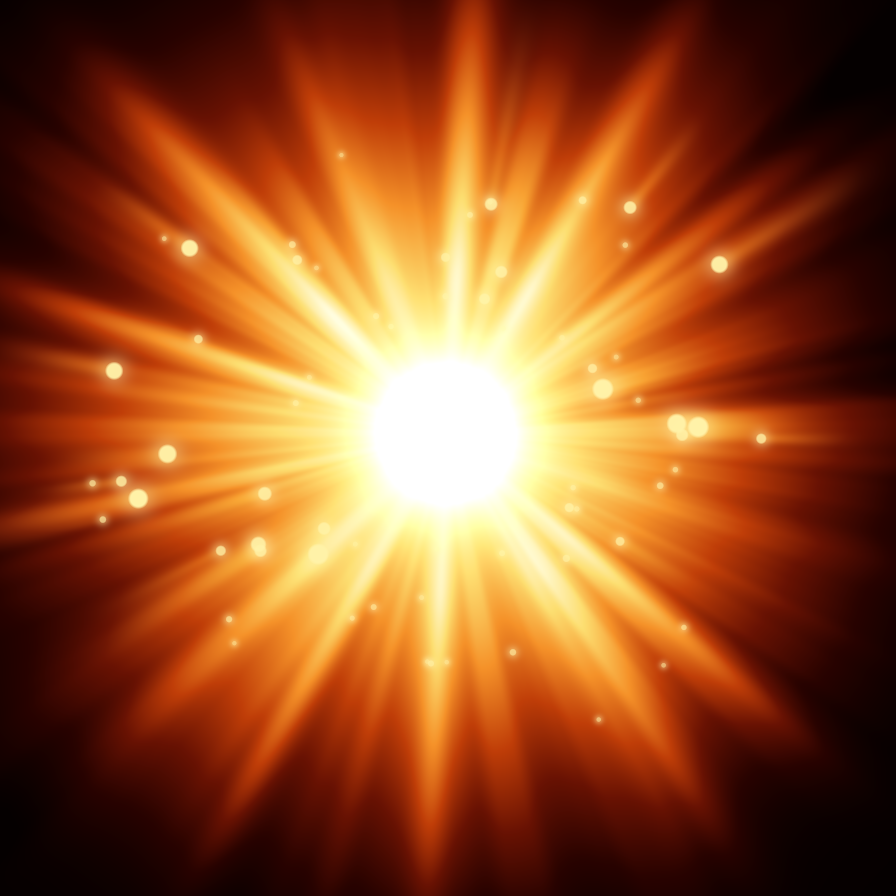
A Shadertoy shader for this background:

```glsl
// A burst of light: a white-hot core fading through gold and red to black,
// crossed by radial shafts and fine streaks, with sparks flying outward.
// Glow and rays add up to one "heat" value, which a colour ramp then paints.

#define CENTER vec2(-0.001, 0.016)
#define CORE_HEAT 6.45
#define HEAT_FALLOFF 10.6
#define STREAK_GAIN 1.9
#define SHAFT_GAIN 1.25
#define SHAFT_SPREAD 0.042
#define SPARK_COUNT 66
#define SPARK_SIZE 0.0135
#define SPARK_COLOR vec3(1.0, 0.95, 0.66)
#define TAIL_COLOR vec3(0.85, 0.42, 0.12)

const float TAU = 6.28318;

// Heat ramp, from cold to hot
const vec3 RAMP[7] = vec3[7](
    vec3(0.02, 0.00, 0.00), vec3(0.16, 0.01, 0.00), vec3(0.41, 0.07, 0.01),
    vec3(0.75, 0.24, 0.03), vec3(0.96, 0.57, 0.16), vec3(0.99, 0.87, 0.44),
    vec3(1.00, 0.99, 0.87));

// Directions of the main shafts in degrees, strongest first
const float SHAFTS[12] = float[12](
    134.0, 60.0, 86.5, -56.0, -119.5, -93.0,
    162.0, -137.0, 39.0, -41.0, 112.0, -16.0);

float hash(float n) {
    return fract(sin(n * 127.1 + 11.7) * 43758.5453);
}

// Smooth noise around the circle; turn runs from 0 to 1
float ringNoise(float turn, float cells, float seed) {
    float x = turn * cells;
    float i = floor(x);
    float a = hash(mod(i, cells) + seed);
    float b = hash(mod(i + 1.0, cells) + seed);
    return mix(a, b, smoothstep(0.0, 1.0, x - i));
}

vec3 heatColor(float heat) {
    vec3 color = RAMP[0];
    for (int i = 0; i < 6; i++)
        color = mix(color, RAMP[i + 1], clamp(heat - float(i), 0.0, 1.0));
    return color;
}

// Fine rays of varied width and length, about zero on average
float streaks(vec2 p, float r) {
    float turn = fract(atan(p.y, p.x) / TAU + 1.0);
    // Closer spacing toward the left and right
    turn = fract(turn + 0.022 * sin(2.0 * TAU * turn) + 1.0);
    float rays = 0.45 * ringNoise(turn, 36.0, 3.0)
               + 0.35 * ringNoise(turn, 74.0, 91.0)
               + 0.20 * ringNoise(turn, 150.0, 207.0) - 0.5;
    float reach = mix(0.45, 0.85, ringNoise(turn, 30.0, 401.0));
    return rays * smoothstep(0.05, 0.24, r) * (1.0 - smoothstep(reach - 0.25, reach, r));
}

// Broad wedges of light that widen as they leave the core
float shafts(vec2 p) {
    float sum = 0.0;
    for (int i = 0; i < 12; i++) {
        float k = float(i);
        float angle = radians(SHAFTS[i]);
        vec2 dir = vec2(cos(angle), sin(angle));
        float along = dot(p, dir);
        float across = dir.x * p.y - dir.y * p.x;
        float width = 0.006 + SHAFT_SPREAD * mix(0.7, 1.3, hash(k + 31.0)) * max(along, 0.0);
        float reach = 0.72 - 0.008 * k;
        float fade = smoothstep(0.06, 0.2, along) * (1.0 - smoothstep(reach - 0.28, reach, along));
        sum += (1.15 - 0.045 * k) * fade * exp(-across * across / (width * width));
    }
    return sum;
}

// Round sparks; the larger ones drag a widening tail of light
vec3 addSparks(vec3 color, vec2 p, float pixel) {
    for (int i = 0; i < SPARK_COUNT; i++) {
        float k = float(i);
        float angle = TAU * fract(k * 0.61803 + 0.08 * hash(k + 500.0));
        float orbit = mix(0.14, 0.43, hash(k + 600.0));
        vec2 spot = orbit * vec2(cos(angle), sin(angle)) * vec2(1.0, 0.82);
        float h = hash(k + 700.0);
        float size = SPARK_SIZE * mix(0.25, 1.0, h * h) * (1.15 - 0.8 * max(orbit - 0.2, 0.0));

        vec2 dir = normalize(spot);
        vec2 q = p - spot;
        float along = dot(q, dir);
        float across = dir.x * q.y - dir.y * q.x;
        float width = size * 0.75 + 0.035 * max(along, 0.0);
        float reach = mix(0.1, 0.26, hash(k + 800.0));
        float tail = smoothstep(-size, size, along) * (1.0 - smoothstep(0.0, reach, along));
        tail *= exp(-across * across / (width * width)) * smoothstep(0.3, 0.7, h);
        color += TAIL_COLOR * tail * 0.55 * (1.0 - color);

        float d = length(q);
        float halo = 0.45 * exp(-d * d / (size * size * 2.2));
        float disc = 1.0 - smoothstep(size * 0.65 - pixel, size + pixel, d);
        color = mix(color, SPARK_COLOR, max(halo, disc * mix(0.6, 1.0, h)));
    }
    return color;
}

void mainImage(out vec4 fragColor, in vec2 fragCoord) {
    float scale = min(iResolution.x, iResolution.y);
    vec2 p = (fragCoord - 0.5 * iResolution.xy) / scale - CENTER;
    float r = length(p);

    // Radial glow, a little warmer on the left, easing softly to zero
    float glow = CORE_HEAT - HEAT_FALLOFF * r - 0.6 * p.x;
    glow = log(1.0 + exp(3.0 * glow)) / 3.0;
    float heat = glow + STREAK_GAIN * streaks(p, r) + SHAFT_GAIN * shafts(p);

    vec3 color = addSparks(heatColor(heat), p, 0.5 / scale);

    // White core
    color += 0.9 * exp(-r * r / 0.0055);
    fragColor = vec4(clamp(color, 0.0, 1.0), 1.0);
}
```
